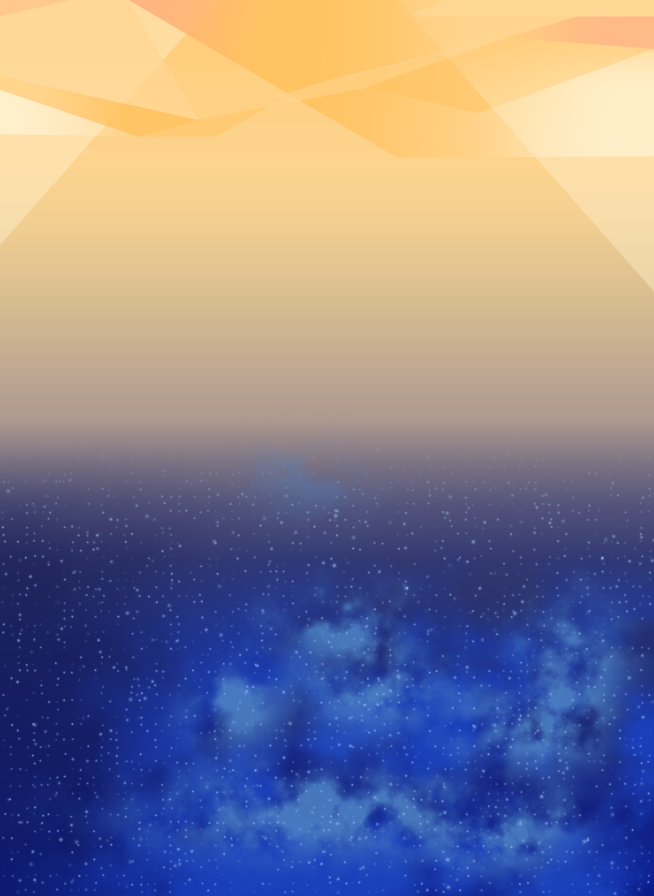
Reproduce this background procedurally as a WebGL 2 fragment shader.

```glsl
#version 300 es
precision highp float;

uniform vec2 u_resolution;
out vec4 outColor;

// Design space: origin at top left, y pointing down
const vec2 CANVAS = vec2(56.0, 76.8);

const vec3 CREAM = vec3(1.0, 0.94, 0.80);
const vec3 PEACH = vec3(1.0, 0.84, 0.58);
const vec3 ORANGE = vec3(1.0, 0.76, 0.37);
const vec3 PINK = vec3(1.0, 0.69, 0.49);
const vec3 NIGHT = vec3(0.06, 0.08, 0.30);
const vec3 ROYAL = vec3(0.10, 0.25, 0.74);
const vec3 TEAL = vec3(0.31, 0.52, 0.77);
const vec3 STARLIGHT = vec3(0.62, 0.76, 0.98);
const float CLOUD_SCALE = 0.16;
const float STAR_DENSITY = 0.42;

// Vertical gradient stops: colour, height
const int STOP_COUNT = 11;
const vec4 STOPS[STOP_COUNT] = vec4[](
  vec4(1.00, 0.81, 0.49, 4.0), vec4(0.99, 0.83, 0.56, 14.0),
  vec4(0.95, 0.81, 0.57, 19.0), vec4(0.86, 0.75, 0.57, 25.0),
  vec4(0.76, 0.67, 0.57, 31.0), vec4(0.68, 0.60, 0.56, 36.0),
  vec4(0.47, 0.44, 0.51, 40.0), vec4(0.32, 0.32, 0.48, 43.5),
  vec4(0.20, 0.22, 0.43, 48.0), vec4(0.13, 0.17, 0.44, 55.0),
  vec4(0.04, 0.10, 0.52, 75.0));

// Nebula glows: centre, radii
const int GLOW_COUNT = 8;
const vec4 GLOWS[GLOW_COUNT] = vec4[](
  vec4(27.0, 70.5, 13.0, 3.2), vec4(20.0, 61.5, 3.2, 3.0),
  vec4(29.0, 54.0, 5.0, 2.6), vec4(48.5, 57.0, 4.0, 5.0),
  vec4(45.0, 63.0, 5.0, 3.5), vec4(32.0, 59.5, 6.0, 3.5),
  vec4(43.0, 72.0, 5.5, 3.0), vec4(27.0, 42.0, 5.0, 2.8));

float hash(vec2 p) {
  vec3 q = fract(p.xyx * 0.1031);
  q += dot(q, q.yzx + 33.33);
  return fract((q.x + q.y) * q.z);
}

float noise(vec2 p) {
  vec2 i = floor(p), f = fract(p);
  f *= f * (3.0 - 2.0 * f);
  return mix(mix(hash(i), hash(i + vec2(1, 0)), f.x),
             mix(hash(i + vec2(0, 1)), hash(i + 1.0), f.x), f.y);
}

float fbm(vec2 p) {
  float sum = 0.0, amp = 0.5;
  for (int i = 0; i < 6; i++) {
    sum += amp * noise(p);
    p = mat2(1.6, 1.2, -1.2, 1.6) * p + 7.3;
    amp *= 0.5;
  }
  return sum;
}

// Antialiased half plane; polygons list corners clockwise on screen
float side(vec2 p, vec2 a, vec2 b) {
  vec2 e = b - a, d = p - a;
  float dist = (e.x * d.y - e.y * d.x) / length(e);
  return clamp(dist * u_resolution.y / CANVAS.y + 0.5, 0.0, 1.0);
}

float tri(vec2 p, vec2 a, vec2 b, vec2 c) {
  return side(p, a, b) * side(p, b, c) * side(p, c, a);
}

float quad(vec2 p, vec2 a, vec2 b, vec2 c, vec2 d) {
  return side(p, a, b) * side(p, b, c) * side(p, c, d) * side(p, d, a);
}

vec3 facets(vec3 col, vec2 p) {
  // Left sheets
  col = mix(col, CREAM, 0.45 * tri(p, vec2(0), vec2(18.5, 0), vec2(0, 21)));
  col = mix(col, PEACH, 0.7 * quad(p, vec2(0), vec2(11, 0), vec2(17, 10.3), vec2(0, 6.5)));
  col = mix(col, PINK, 0.4 * tri(p, vec2(0), vec2(6, 0), vec2(0, 1.4)));
  float fade = 1.0 - smoothstep(0.0, 13.0, p.x);
  col = mix(col, CREAM, fade * tri(p, vec2(0, 7.7), vec2(11.8, 11.7), vec2(0, 11.5)));
  fade = mix(0.35, 0.85, smoothstep(2.0, 12.0, p.x));
  col = mix(col, ORANGE, fade * quad(p, vec2(0, 6.5), vec2(17, 10.3), vec2(11.8, 11.7), vec2(0, 7.7)));
  col = mix(col, ORANGE, 0.5 * tri(p, vec2(11.8, 11.7), vec2(25, 8), vec2(18.5, 11.7)));
  // Central sheet fading to cream
  vec3 sheet = mix(PINK, ORANGE, smoothstep(12.0, 25.0, p.x + 0.3 * p.y));
  sheet = mix(sheet, PEACH, smoothstep(26.0, 42.0, p.x) * 0.7);
  sheet = mix(sheet, CREAM, smoothstep(38.0, 53.0, p.x) * smoothstep(1.0, 8.0, p.y));
  col = mix(col, sheet, 0.9 * quad(p, vec2(11, 0), vec2(56, 0), vec2(56, 13.4), vec2(34, 13.5)));
  // Right folds and streak
  col = mix(col, ORANGE, 0.5 * quad(p, vec2(29, 7), vec2(50, 1.4), vec2(56, 4.2), vec2(41, 9.7)));
  col = mix(col, PEACH, 0.5 * quad(p, vec2(17, 10.3), vec2(29, 6.6), vec2(44, 3), vec2(31, 7.6)));
  fade = smoothstep(42.0, 52.0, p.x);
  col = mix(col, PINK, 0.9 * fade * quad(p, vec2(43, 3.2), vec2(49.5, 1.4), vec2(56, 1.4), vec2(56, 4.2)));
  col = mix(col, PEACH, 0.6 * quad(p, vec2(38, 0), vec2(56, 0), vec2(56, 1.4), vec2(35, 1.4)));
  float beam = tri(p, vec2(34, 0), vec2(56, 0), vec2(56, 25));
  return mix(col, CREAM, beam * mix(0.12, 0.42, smoothstep(3.0, 12.0, p.y)));
}

vec3 nebula(vec3 col, vec2 p) {
  float cloud = fbm(p * CLOUD_SCALE);
  float detail = fbm(p * CLOUD_SCALE * 2.5 + 19.0);
  float depth = smoothstep(37.0, 50.0, p.y);
  col = mix(col, NIGHT, 0.5 * depth * (1.0 - smoothstep(0.0, 24.0, p.x + 12.0 * (cloud - 0.5))));
  float blue = smoothstep(44.0, 62.0, p.y) * smoothstep(2.0, 26.0, p.x + 0.25 * (p.y - 55.0));
  col = mix(col, ROYAL, blue * smoothstep(0.2, 0.65, cloud) * 0.95);
  vec2 warped = p + 5.0 * (vec2(cloud, detail) - 0.5);
  float glow = 0.0;
  for (int i = 0; i < GLOW_COUNT; i++) {
    vec2 d = (warped - GLOWS[i].xy) / GLOWS[i].zw;
    glow += exp(-dot(d, d));
  }
  glow *= smoothstep(0.15, 0.75, detail) * mix(0.35, 1.0, smoothstep(42.0, 54.0, p.y));
  return mix(col, TEAL, min(glow * 1.15, 0.85));
}

// Jittered star grids, from fine dust to sparse bright points
float stars(vec2 p) {
  float light = 0.0;
  for (int i = 0; i < 3; i++) {
    float size = 0.65 * exp2(float(i) * 0.8);
    vec2 cell = floor(p / size) + 41.0 * float(i);
    vec2 centre = 0.3 + 0.4 * vec2(hash(cell + 3.7), hash(cell + 8.1));
    float d = length(fract(p / size) - centre) * size;
    float radius = 0.09 + 0.03 * float(i);
    float seed = hash(cell);
    light += step(seed, STAR_DENSITY / (1.0 + float(i))) * hash(cell + 5.3) * exp(-d * d / (radius * radius));
  }
  return light * smoothstep(36.0, 46.0, p.y);
}

void main() {
  vec2 uv = gl_FragCoord.xy / u_resolution;
  vec2 p = vec2(uv.x, 1.0 - uv.y) * CANVAS;
  vec3 col = STOPS[0].rgb;
  for (int i = 1; i < STOP_COUNT; i++)
    col = mix(col, STOPS[i].rgb, clamp((p.y - STOPS[i - 1].w) / (STOPS[i].w - STOPS[i - 1].w), 0.0, 1.0));
  col = facets(col, p);
  col = nebula(col, p);
  col = mix(col, STARLIGHT, min(stars(p) * 0.7, 0.9));
  outColor = vec4(col, 1.0);
}
```
